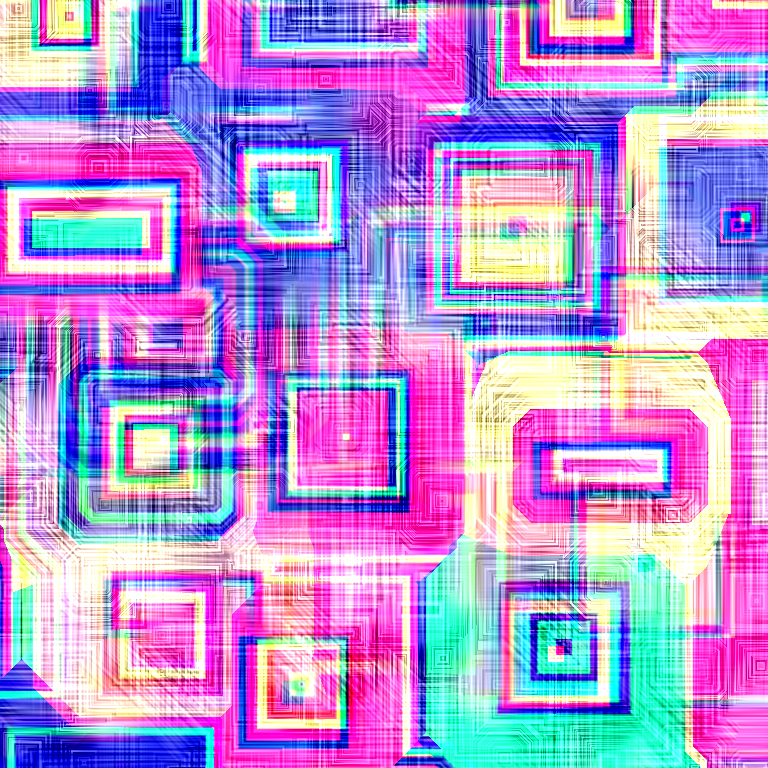
Reproduce this pattern procedurally as a Shadertoy shader.

```glsl
// Nested squares and chamfered frames in neon colours, crossed by fine circuit-like hairlines.
// A cellular field of octagonal box distances is cut into rings and overlaid with a ghost copy;
// the red, green and blue layers are drawn slightly apart, then hairlines and veils are added.

#define CELLS 3.4          // large frames across the canvas
#define RINGS 7.0          // rings per cell
#define SHIFT 0.036        // colour layer offset, in cells
#define LINE_WIDTH 0.16    // half width of a bright line, in rings
#define LINE_SOFT 0.05     // softness of line edges, in rings
#define GHOST 0.50         // strength of the ghost copy
#define HAIR_FREQ 92.0     // hairlines per cell
#define HAIR_GAIN 1.25     // hairline contrast
#define TRACE_GAIN 0.75    // darkness of the thin traces
#define VEIL_GAIN 0.26     // strength of the pale bands
#define SEED 12.0

float hash(vec2 p) {
    vec3 q = fract(vec3(p.xyx) * 0.1031);
    q += dot(q, q.yzx + 33.33);
    return fract((q.x + q.y) * q.z);
}

vec2 hash2(vec2 p) {
    return vec2(hash(p + 17.3), hash(p.yx + 71.9));
}

// Gradient noise, about -0.7 to 0.7
float noise(vec2 p) {
    vec2 i = floor(p), f = fract(p);
    vec2 u = f * f * f * (f * (f * 6.0 - 15.0) + 10.0);
    vec2 x = vec2(1.0, 0.0);
    float a = dot(hash2(i) * 2.0 - 1.0, f);
    float b = dot(hash2(i + x) * 2.0 - 1.0, f - x);
    float c = dot(hash2(i + x.yx) * 2.0 - 1.0, f - x.yx);
    float d = dot(hash2(i + 1.0) * 2.0 - 1.0, f - 1.0);
    return mix(mix(a, b, u.x), mix(c, d, u.x), u.y);
}

// Bands that run along both axes
float plaid(vec2 p, float freq) {
    return noise(p * vec2(freq, 0.8)) + noise(p.yx * vec2(freq, 0.8) + 47.0);
}

// Distance to the nearest box (x) and the cell that owns it (yz)
vec3 nestedBoxes(vec2 p) {
    vec3 best = vec3(9.0);
    for (int y = -1; y <= 1; y++)
    for (int x = -1; x <= 1; x++) {
        vec2 id = floor(p) + vec2(x, y);
        vec2 center = id + 0.5 + (hash2(id + SEED) - 0.5) * 0.45;
        vec2 halfSize = 0.22 + 0.2 * hash(id + 5.0) + vec2(0.18, 0.0) * step(0.75, hash(id + 9.0));
        vec2 q = abs(p - center) - halfSize;
        float chamfer = mix(-0.12, 0.06, step(0.7, hash(id + 23.0)));
        float d = max(max(q.x, q.y), (q.x + q.y) * 0.72 + chamfer);
        if (d < best.x) best = vec3(d, id);
    }
    return best;
}

// Base colour of a region
vec3 regionColor(float h) {
    vec3 c = vec3(1.12, 0.30, 0.80);                        // pink
    c = mix(c, vec3(0.16, 0.18, 0.84), step(0.29, h));      // blue
    c = mix(c, vec3(0.42, 0.46, 0.86), step(0.45, h));      // periwinkle
    c = mix(c, vec3(0.90, 0.70, 0.90), step(0.58, h));      // lavender
    c = mix(c, vec3(0.25, 1.05, 0.80), step(0.74, h));      // mint
    return mix(c, vec3(1.10, 1.08, 0.72), step(0.89, h));   // cream
}

// Colour of a bright line
vec3 lineColor(float h) {
    vec3 c = mix(vec3(1.10), vec3(1.10, 1.10, 0.50), step(0.5, h));
    return mix(c, vec3(0.15, 1.08, 0.90), step(0.8, h));
}

float band(float x, float halfWidth) {
    return 1.0 - smoothstep(halfWidth - LINE_SOFT, halfWidth + LINE_SOFT, abs(x));
}

// Regions, dark companion bands and bright lines
vec3 frames(vec2 p) {
    vec3 box = nestedBoxes(p);
    vec2 owner = box.x < 0.0 ? box.yz : floor(box.yz * 0.5) + 40.0;
    float t = box.x * RINGS + 0.6 * noise(vec2(box.x * 4.0, hash(owner) * 50.0));
    float ring = floor(t), x = fract(t);
    vec2 key = owner * 3.0 + vec2(ring * 7.0, ring * 13.0);
    vec3 col = regionColor(hash(box.yz * 5.0 + floor(ring * 0.5) * 11.0 + SEED));
    float present = step(hash(key), mix(0.4, 0.9, hash(owner + 31.0)));
    float dark = band(x - 0.76, 0.13) * step(0.55, hash(key + 3.0));
    col = mix(col, vec3(0.06, 0.06, 0.72), dark * present);
    float width = LINE_WIDTH * mix(0.7, 1.2, hash(key + 8.0));
    return mix(col, lineColor(hash(key + 15.0)), band(x - 0.4, width) * present);
}

// Frames with a translucent second copy
vec3 layered(vec2 p) {
    float mask = smoothstep(-0.2, 0.25, plaid(p + 5.0, 2.2));
    return mix(frames(p), frames(p * 0.87 + 9.4), GHOST * mask);
}

// Hairlines that follow the frames, the axes and the diagonals
float hairlines(vec2 p) {
    float d = nestedBoxes(p).x;
    float small = nestedBoxes(p * 2.7 + 20.0).x;
    float along = noise(vec2(d * HAIR_FREQ, (p.x - p.y) * 1.5));
    float maze = noise(vec2(small * HAIR_FREQ * 0.37, (p.x + p.y) * 1.3));
    float across = noise(p * vec2(HAIR_FREQ, 2.0)) * smoothstep(-0.1, 0.25, noise(p * 2.1));
    float down = noise(p * vec2(2.0, HAIR_FREQ)) * smoothstep(-0.1, 0.25, noise(p * 2.1 + 30.0));
    float slant = noise(vec2((p.x + p.y) * 55.0, (p.x - p.y) * 2.0)) * smoothstep(0.0, 0.3, noise(p * 1.9 + 60.0));
    float trace = 1.0 - smoothstep(0.03, 0.12, abs(maze));
    trace *= smoothstep(-0.05, 0.2, noise(p * 3.0 + 90.0));
    float patches = 1.0 + 0.9 * noise(p * 3.5 + 15.0);
    return clamp(HAIR_GAIN * patches * (along + 0.8 * maze + across + down + slant), -1.0, 1.0) - TRACE_GAIN * trace;
}

void mainImage(out vec4 fragColor, in vec2 fragCoord) {
    vec2 p = fragCoord / min(iResolution.x, iResolution.y) * CELLS + SEED;

    // Separate the colour layers
    vec2 s = SHIFT * vec2(1.0, 0.8 + noise(p * 0.7));
    vec3 col = vec3(layered(p + s).r, layered(p).g, layered(p - s).b);

    // Contrast, pale bands, hairlines
    col = (col - 0.5) * 1.25 + 0.5;
    float veil = smoothstep(0.05, 0.3, plaid(p + 12.0, 4.5));
    col = mix(col, vec3(0.95, 0.86, 0.98), VEIL_GAIN * veil);
    col += hairlines(p) * vec3(0.42, 0.45, 0.40);
    fragColor = vec4(clamp(col, 0.0, 1.0), 1.0);
}
```
